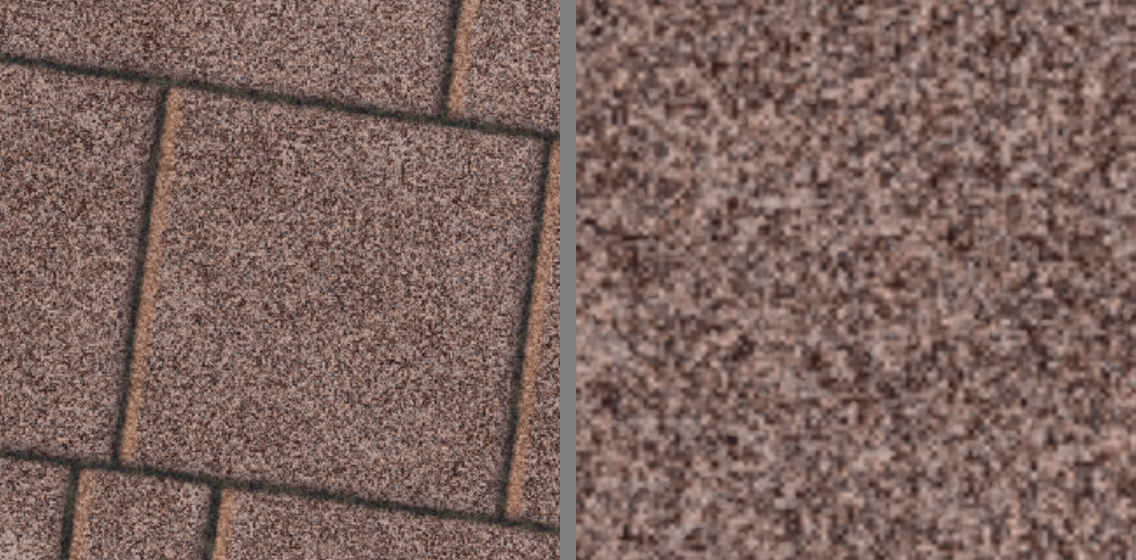
Left, the full canvas; right, a detail of the centre.
A Shadertoy shader for this texture:

```glsl
#define LEAN vec2(0.13, 0.14)
#define ROW_BASE 0.194
#define ROW_PITCH 0.70
#define LONG_SLAB 0.956
#define SHORT_SLAB 0.256
#define JOINT_HALF 0.0052
#define CORNER 0.016
#define GRAIN_SCALE 185.0
#define GRAIN_CONTRAST 0.66
#define STONE vec3(0.485, 0.388, 0.362)
#define BEVEL_LIGHT vec3(0.66, 0.485, 0.395)
#define JOINT vec3(0.20, 0.19, 0.18)

float hash(vec2 p) {
    vec3 h = fract(p.xyx * 0.1031);
    h += dot(h, h.yzx + 33.33);
    return fract((h.x + h.y) * h.z);
}

float noise(vec2 p) {
    vec2 i = floor(p), f = fract(p);
    f = f * f * (3.0 - 2.0 * f);
    return mix(mix(hash(i), hash(i + vec2(1, 0)), f.x),
               mix(hash(i + vec2(0, 1)), hash(i + vec2(1, 1)), f.x), f.y);
}

float fbm(vec2 p) {
    float sum = 0.0, amp = 0.5;
    for (int i = 0; i < 4; i++) {
        sum += amp * noise(p);
        p = mat2(1.6, 1.2, -1.2, 1.6) * p + 17.3;
        amp *= 0.5;
    }
    return sum / 0.9375;
}

// Distances to the left, right, bottom and top edge of the slab at q
vec4 slabEdges(vec2 q, out vec2 id) {
    float row = floor((q.y - ROW_BASE) / ROW_PITCH);
    float y = q.y - ROW_BASE - row * ROW_PITCH;
    float period = row == 0.0 ? ROW_PITCH : LONG_SLAB;
    float start = row == 0.0 ? 0.184 : (row > 0.0 ? 0.687 : 0.115);
    float x = mod(q.x - start, period);
    float left = 0.0, right = period;
    // Lower rows alternate a short and a long slab
    if (row < 0.0) {
        if (x < SHORT_SLAB) right = SHORT_SLAB;
        else left = SHORT_SLAB;
    }
    id = vec2(2.0 * floor((q.x - start) / period) + step(0.01, left), row);
    return vec4(x - left, right - x, y, ROW_PITCH - y);
}

void mainImage(out vec4 fragColor, in vec2 fragCoord) {
    vec2 p = fragCoord / iResolution.y;
    float px = 1.0 / iResolution.y;

    // Leaning layout with slightly uneven joints
    vec2 wobble = vec2(fbm(p * 7.0 + 3.0), fbm(p * 7.0 + 41.0)) - 0.5;
    vec2 rough = vec2(noise(p * 80.0), noise(p * 80.0 + 57.0)) - 0.5;
    vec2 q = p + LEAN * vec2(-p.y, p.x) + 0.010 * wobble + 0.003 * rough;
    vec2 id;
    vec4 edge = slabEdges(q, id);
    vec2 nearest = min(edge.xz, edge.yw);
    float dist = CORNER - length(max(CORNER - nearest, 0.0));

    // Sandy grain, broad stains and a tone per slab
    vec2 g = p * GRAIN_SCALE;
    float coarse = noise(g), fine = noise(g * 1.73 + 91.0);
    float grain = 0.55 * coarse + 0.45 * fine - 0.5;
    float stain = fbm(p * 4.5 + 8.0) - 0.5;
    float tint = noise(g * 0.8 + 203.0) - 0.5;
    float tone = hash(id + 19.0) - 0.5;
    vec3 col = STONE + 0.10 * stain + 0.025 * tone;
    col += GRAIN_CONTRAST * grain * vec3(1.0, 0.95, 0.91);
    col += tint * vec3(0.05, 0.0, -0.035);

    // Pale flecks, gathered in worn clumps
    float clump = smoothstep(0.60, 0.76, fbm(p * 11.0 + 71.0));
    float fleck = smoothstep(0.66, 0.92, noise(g * 0.9 + 133.0));
    float salt = fleck * 0.38 + clump * smoothstep(0.3, 0.8, coarse) * 0.45;
    col = mix(col, vec3(0.74, 0.67, 0.64), salt);

    // Lit left bevel, shaded right and lower bevels, dusty top rim
    float ragged = 0.010 * (noise(p * 55.0 + 29.0) - 0.5);
    float lit = 1.0 - smoothstep(0.024, 0.040, edge.x + ragged);
    lit *= 0.55 + 0.35 * noise(p * 9.0 + 5.0);
    col = mix(col, BEVEL_LIGHT + 0.32 * grain, lit);
    float shade = 1.0 - smoothstep(0.016, 0.036, edge.y + ragged);
    float under = 1.0 - smoothstep(0.012, 0.034, edge.z + ragged);
    col = mix(col, vec3(0.36, 0.30, 0.295) + 0.3 * grain, 0.60 * max(shade, under));
    float rim = 1.0 - smoothstep(0.012, 0.034, edge.w + ragged);
    col = mix(col, vec3(0.51, 0.41, 0.385) + 0.4 * grain, 0.45 * rim);

    // Soft contact shadow and gritty dark joint; wider beside short slabs
    col *= mix(0.68, 1.0, smoothstep(JOINT_HALF, CORNER, dist));
    float wide = id.y < 0.0 ? 0.003 * (1.0 - smoothstep(0.01, 0.02, min(edge.x, edge.y))) : 0.0;
    float halfWidth = JOINT_HALF + wide;
    float soft = 0.0016 + px;
    float gap = 1.0 - smoothstep(halfWidth - soft, halfWidth + soft, dist);
    float moss = smoothstep(0.55, 0.8, noise(p * 40.0 + 11.0));
    vec3 grit = JOINT + 0.20 * grain + moss * vec3(0.07, 0.06, 0.035);
    col = mix(col, grit, gap);

    fragColor = vec4(clamp(col, 0.0, 1.0), 1.0);
}
```
